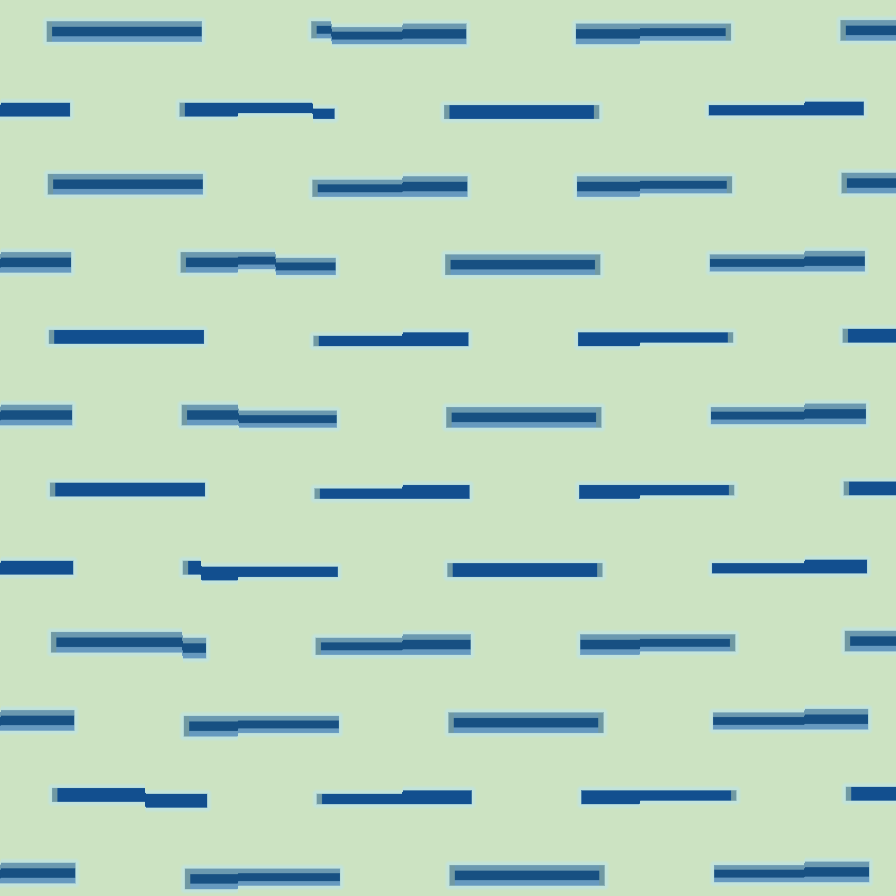
A WebGL 1 fragment shader for this pattern:

```glsl
precision highp float;

uniform vec2 u_resolution;

// Layout, in canvas units
const float ROW_PITCH = 0.0852;
const float FIRST_ROW = 0.0352;      // measured down from the top edge
const float ODD_ROW_SHIFT = 0.002;
const float COLUMN_PITCH = 0.2953;
const float FIRST_COLUMN = 0.1387;   // centre of the first dash
const float ROW_DRIFT = 0.0006;      // sideways creep per row

// Dash shape
const float HALF_LENGTH = 0.0866;
const float CRISP_HALF = 0.0078;
const float SOFT_HALF = 0.0115;
const float SOFT_CORE = 0.46;        // dark share of a soft dash
const float CAP_WIDTH = 0.006;
const float HALO_WIDTH = 0.0065;

// Stepped tilt, and the fault line that crosses the rows
const float RISE = 0.0039;
const float RUN = 0.4486;
const float TOP_STEP = 0.4492;
const float BOTTOM_STEP = 0.2656;
const float FAULT_START = 0.370;
const float FAULT_SLANT = 0.0208;
const float FAULT_DROP = 0.0065;

// Colours
const vec3 GROUND = vec3(0.80, 0.89, 0.76);
const vec3 HALO = vec3(0.76, 0.89, 0.86);
const vec3 INK = vec3(0.07, 0.31, 0.56);
const vec3 SOFT_INK = vec3(0.09, 0.315, 0.51);
const vec3 UPPER_EDGE = vec3(0.42, 0.60, 0.69);
const vec3 LOWER_EDGE = vec3(0.40, 0.60, 0.75);
const vec3 CAP = vec3(0.44, 0.60, 0.64);

float boxDistance(vec2 p, vec2 halfSize) {
  vec2 q = abs(p) - halfSize;
  return length(max(q, 0.0)) + min(max(q.x, q.y), 0.0);
}

float after(float edge, float x, float blur) {
  return smoothstep(edge - blur, edge + blur, x);
}

// Number of tilt steps passed at x
float stairCount(float x, float firstStep, float blur) {
  float t = (x - firstStep) / RUN;
  float nearest = floor(t + 0.5);
  return nearest + after(0.0, (t - nearest) * RUN, blur);
}

// Rows whose dashes have hard edges
float isCrisp(float row) {
  float everyThird = 1.0 - step(0.5, abs(mod(row, 3.0) - 1.0));
  float extraRow = 1.0 - step(0.5, abs(row - 6.0));
  return max(everyThird, extraRow);
}

void main() {
  vec2 uv = gl_FragCoord.xy / u_resolution;
  float x = uv.x;
  float y = 1.0 - uv.y;
  float blur = 0.7 / min(u_resolution.x, u_resolution.y);

  // Nearest dash in the staggered grid
  float row = floor((y - FIRST_ROW) / ROW_PITCH + 0.5);
  float odd = mod(row, 2.0);
  float rowX = FIRST_COLUMN + ROW_DRIFT * row + 0.5 * COLUMN_PITCH * odd;
  float column = floor((x - rowX) / COLUMN_PITCH + 0.5);
  float crisp = isCrisp(row);

  // Upper and lower edges step separately, so the width varies
  float rowY = FIRST_ROW + ROW_PITCH * row + ODD_ROW_SHIFT * odd;
  rowY += FAULT_DROP * after(FAULT_START - FAULT_SLANT * row, x, blur);
  float halfWidth = mix(SOFT_HALF, CRISP_HALF, crisp);
  float top = rowY - halfWidth - RISE * stairCount(x, TOP_STEP, blur);
  float bottom = rowY + halfWidth - RISE * stairCount(x, BOTTOM_STEP, blur);
  halfWidth = 0.5 * (bottom - top);
  vec2 p = vec2(x - rowX - column * COLUMN_PITCH, y - 0.5 * (top + bottom));

  float dash = boxDistance(p, vec2(HALF_LENGTH, halfWidth));
  float coreHalf = halfWidth * mix(SOFT_CORE, 1.0, crisp);
  float core = boxDistance(p, vec2(HALF_LENGTH, coreHalf));

  // Pale ends alternate along the half columns
  float phase = mod(2.0 * column + odd, 6.0);
  float leftCap = step(phase, 3.5) * (1.0 - after(CAP_WIDTH - HALF_LENGTH, p.x, blur));
  float rightCap = step(abs(phase - 3.5), 1.0) * after(HALF_LENGTH - CAP_WIDTH, p.x, blur);

  // Halo, then pale edges, core and caps
  vec3 color = mix(HALO, GROUND, smoothstep(0.25 * HALO_WIDTH, HALO_WIDTH, dash));
  vec3 dashColor = mix(UPPER_EDGE, LOWER_EDGE, step(0.0, p.y));
  dashColor = mix(dashColor, mix(SOFT_INK, INK, crisp), 1.0 - after(0.0, core, blur));
  dashColor = mix(dashColor, CAP, max(leftCap, rightCap));
  color = mix(color, dashColor, 1.0 - after(0.0, dash, blur));

  gl_FragColor = vec4(color, 1.0);
}
```
